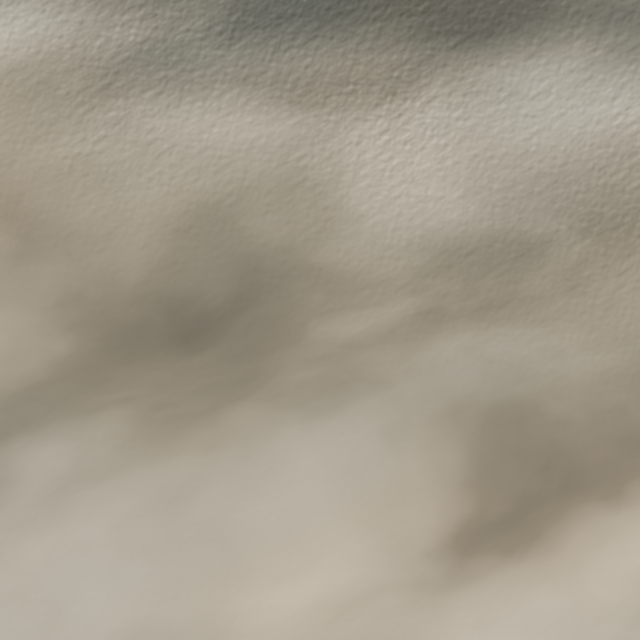
Reproduce this texture procedurally as a Shadertoy shader.

```glsl
// Soft beige clouded surface with tilted streaks and a fine leathery grain fading downward.
#define CLOUD_SCALE vec2(2.3, 4.2)
#define CLOUD_TILT 0.28
#define CLOUD_AMOUNT 1.0
#define MOTTLE_AMOUNT 0.28
#define BASE_TONE 0.71
#define HUE_DRIFT 0.016
#define GRAIN_SCALE 125.0
#define GRAIN_DEPTH 0.085
#define DARK_COLOR vec3(0.42, 0.40, 0.35)
#define MID_COLOR vec3(0.60, 0.56, 0.49)
#define LIGHT_COLOR vec3(0.77, 0.74, 0.69)

// Integer hash of a lattice point, 0 to 1
float hash(vec2 cell) {
    uvec2 q = uvec2(ivec2(cell)) * uvec2(1597u, 3571u);
    uint n = (q.x ^ (q.y << 7)) * 74777u + q.y;
    n = (n ^ (n >> 15)) * 48271u;
    n = (n ^ (n >> 13)) * 69621u;
    return float((n ^ (n >> 16)) & 65535u) / 65535.0;
}

// Value noise with quintic easing
float noise(vec2 p) {
    vec2 cell = floor(p), f = fract(p);
    f = f * f * f * (f * (f * 6.0 - 15.0) + 10.0);
    float low = mix(hash(cell), hash(cell + vec2(1, 0)), f.x);
    float high = mix(hash(cell + vec2(0, 1)), hash(cell + vec2(1, 1)), f.x);
    return mix(low, high, f.y);
}

mat2 rotation(float angle) {
    float c = cos(angle), s = sin(angle);
    return mat2(c, -s, s, c);
}

// Layered noise, centred on zero
float fbm(vec2 p) {
    float sum = 0.0, weight = 0.55;
    for (int i = 0; i < 5; i++) {
        sum += weight * (noise(p) - 0.5);
        p = rotation(0.45) * p * 2.03 + 17.3;
        weight *= 0.43;
    }
    return sum;
}

float bell(float x, float width) {
    x /= width;
    return exp(-x * x);
}

// Broad light and dark bands
float bands(vec2 uv) {
    float tone = BASE_TONE;
    tone += 0.17 * bell(uv.y - 0.77, 0.10) * (0.4 + 0.6 * bell(uv.x - 0.5, 0.35));
    tone -= 0.26 * bell(uv.y - 0.47, 0.17);
    tone -= 0.28 * bell(length((uv - vec2(0.97, 0.66)) * vec2(0.7, 1.5)), 0.15);
    float streak = uv.y - 0.32 * (uv.x - 0.68);
    tone += 0.40 * bell(streak - 0.05, 0.07) * smoothstep(0.40, 0.85, uv.x);
    tone -= 0.62 * smoothstep(0.88, 1.03, uv.y + 0.10 * (uv.x - 0.6));
    return tone;
}

// Height of the pebbled skin, slightly stretched along a diagonal
float grainHeight(vec2 uv) {
    vec2 p = rotation(0.6) * uv * GRAIN_SCALE;
    p.x *= 0.8;
    return noise(p) + 0.5 * noise(rotation(0.7) * p * 1.7 + 31.0);
}

void mainImage(out vec4 fragColor, in vec2 fragCoord) {
    vec2 uv = fragCoord / iResolution.y;

    // Clouds, gently warped along the tilt
    vec2 p = rotation(CLOUD_TILT) * uv * CLOUD_SCALE + vec2(5.0, 9.0);
    vec2 warp = vec2(fbm(p + 3.7), fbm(p + 41.2));
    float tone = bands(uv + 0.16 * warp) + CLOUD_AMOUNT * fbm(p + 0.7 * warp);
    tone += MOTTLE_AMOUNT * fbm(p * 2.6 + warp + 23.0);
    tone -= 0.45 * max(tone - 0.74, 0.0);

    // Tone to color, with warm and cool drift
    vec3 color = mix(DARK_COLOR, MID_COLOR, smoothstep(-0.12, 0.60, tone));
    color = mix(color, LIGHT_COLOR, clamp((tone - 0.45) / 0.53, 0.0, 1.15));
    float warmth = 2.5 * fbm(p * 0.8 + 70.0) - 0.9 * smoothstep(0.75, 1.0, uv.y);
    color += HUE_DRIFT * warmth * vec3(0.8, -0.2, -1.0);

    // Side-lit grain, strongest at the upper right
    float fade = smoothstep(0.40, 1.05, uv.y + 0.20 * (uv.x - 0.5));
    fade *= 0.55 + 0.9 * noise(uv * 5.0 + 12.0);
    vec2 toLight = vec2(-0.6, 0.8) * 0.25 / GRAIN_SCALE;
    float relief = grainHeight(uv - toLight) - grainHeight(uv + toLight);
    color += GRAIN_DEPTH * relief * (0.06 + fade);

    fragColor = vec4(clamp(color, 0.0, 1.0), 1.0);
}
```
